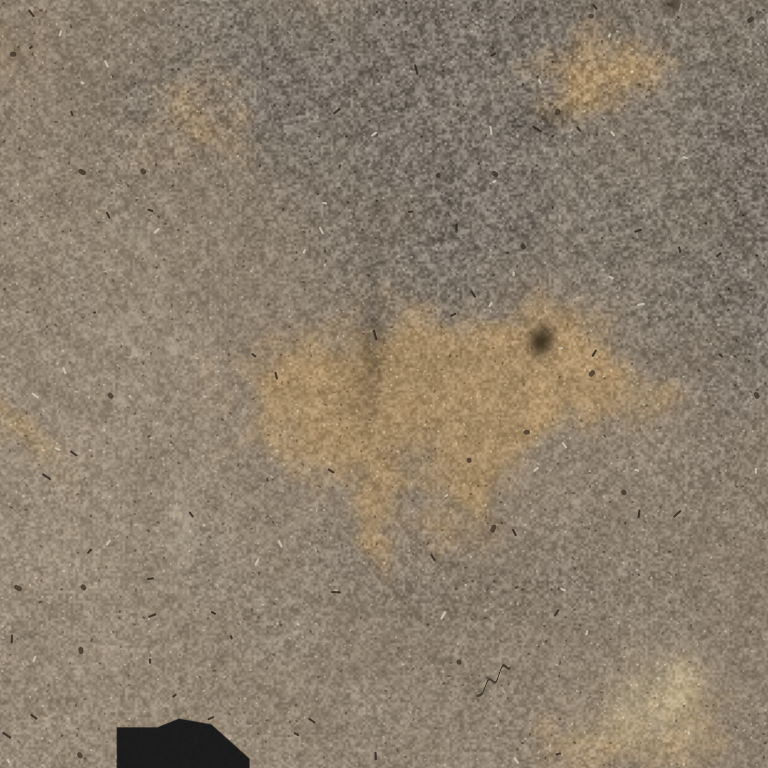
Give the GLSL for this texture, as a Shadertoy shader.

```glsl
// Weathered concrete floor: cool grey and pale dusty zones under ochre stains,
// built from noise-warped soft blobs, fine grain, scattered flecks, scuffs,
// a thin crack and one black angular cutout at the lower edge.

float hash(vec2 p) {
    return fract(sin(dot(p, vec2(12.9898, 78.233))) * 43758.5453);
}

float noise(vec2 p) {
    vec2 i = floor(p), f = fract(p);
    f = f * f * (3.0 - 2.0 * f);
    return mix(mix(hash(i), hash(i + vec2(1, 0)), f.x),
               mix(hash(i + vec2(0, 1)), hash(i + vec2(1, 1)), f.x), f.y);
}

float fbm(vec2 p) {
    float sum = 0.0, amp = 0.5;
    for (int i = 0; i < 5; i++) {
        sum += amp * noise(p);
        p = mat2(1.6, 1.2, -1.2, 1.6) * p + 7.3;
        amp *= 0.5;
    }
    return sum;
}

// Soft elliptical spot
float blob(vec2 p, vec2 centre, vec2 radius) {
    vec2 d = (p - centre) / radius;
    return exp(-dot(d, d));
}

// One randomly turned short stroke in some cells of a grid
float flecks(vec2 p, float cells, float density, float halfLength, float radius, float seed) {
    vec2 q = p * cells, id = floor(q) + seed;
    vec2 d = fract(q) - 0.5 - 0.4 * (vec2(hash(id), hash(id + 3.7)) - 0.5);
    float turn = 6.2832 * hash(id + 9.1);
    d = mat2(cos(turn), sin(turn), -sin(turn), cos(turn)) * d;
    d.x -= clamp(d.x, -halfLength * hash(id + 5.3), halfLength * hash(id + 6.9));
    float soft = cells / iResolution.y;
    float shape = 1.0 - smoothstep(-0.5 * soft, 0.8 * soft, length(d) - radius);
    return shape * step(hash(id + 1.9), density);
}

// Black scrap: a box joined to a sloped convex piece
float scrapDistance(vec2 p) {
    float box = max(max(0.152 - p.x, p.x - 0.207), p.y - 0.053);
    float slope = max(p.y - 0.053 - 0.4 * (p.x - 0.205), p.y - 0.064 + 0.18 * (p.x - 0.235));
    slope = max(slope, 0.74 * (p.y - 0.057 + 0.9 * (p.x - 0.275)));
    slope = max(slope, max(0.205 - p.x, p.x - 0.325));
    return min(box, slope);
}

void mainImage(out vec4 fragColor, in vec2 fragCoord) {
    vec2 uv = fragCoord / iResolution.xy;
    float pixel = 1.0 / iResolution.y;
    vec2 warp = vec2(fbm(uv * 7.0), fbm(uv * 7.0 + 31.0)) - 0.48;
    vec2 p = uv + 0.16 * warp;
    float mottle = fbm(uv * 11.0 + 50.0) - 0.48;
    float patchy = fbm(uv * 34.0 + 80.0) - 0.48;

    // Broad cool and pale zones
    float cool = blob(p, vec2(0.62, 0.73), vec2(0.20, 0.14))
               + blob(p, vec2(0.42, 0.92), vec2(0.28, 0.14))
               + blob(p, vec2(0.97, 0.72), vec2(0.15, 0.32))
               + 0.7 * blob(p, vec2(0.70, 0.98), vec2(0.16, 0.10))
               + 0.5 * blob(p, vec2(0.62, 0.24), vec2(0.28, 0.09));
    cool = clamp(cool + 0.9 * mottle + 0.4 * patchy, 0.0, 1.0);
    float pale = blob(p, vec2(0.10, 0.28), vec2(0.24, 0.42));
    pale = clamp(pale + 0.6 * mottle, 0.0, 1.0);
    vec3 col = mix(vec3(0.560, 0.508, 0.440), vec3(0.612, 0.560, 0.485), 0.8 * pale);
    col = mix(col, vec3(0.465, 0.437, 0.405), 0.85 * cool);

    // Ochre stains
    float ochre = blob(p, vec2(0.60, 0.52), vec2(0.17, 0.09))
                + blob(p, vec2(0.65, 0.40), vec2(0.08, 0.10))
                + 0.8 * blob(p, vec2(0.77, 0.49), vec2(0.10, 0.06))
                + 0.8 * blob(p, vec2(0.42, 0.50), vec2(0.11, 0.13))
                + 0.7 * blob(p, vec2(0.50, 0.35), vec2(0.04, 0.12))
                + 0.8 * blob(p, vec2(0.79, 0.90), vec2(0.09, 0.05))
                + 0.5 * blob(p, vec2(0.27, 0.83), vec2(0.07, 0.09))
                + 0.5 * blob(p, vec2(0.01, 0.95), vec2(0.08, 0.08))
                + 0.5 * blob(p, vec2(0.03, 0.41), vec2(0.09, 0.05))
                + 0.6 * blob(p, vec2(0.86, 0.03), vec2(0.14, 0.08));
    ochre = smoothstep(0.15, 1.0, ochre + 0.6 * mottle + 0.5 * patchy);
    col = mix(col, vec3(0.665, 0.555, 0.400), 0.85 * ochre);
    float cream = blob(p, vec2(0.84, 0.07), vec2(0.06, 0.06));
    col = mix(col, vec3(0.76, 0.70, 0.56), 0.65 * cream);

    // Tone mottling, faint vertical seams and a dark streak
    col *= 1.0 + 0.10 * mottle + 0.16 * patchy;
    float seams = blob(uv, vec2(0.532, 0.85), vec2(0.003, 0.18))
                - blob(uv, vec2(0.728, 0.78), vec2(0.004, 0.20));
    col *= 1.0 - 0.05 * seams;
    col *= 1.0 - 0.20 * blob(uv + 0.03 * warp, vec2(0.487, 0.54), vec2(0.014, 0.08));
    col *= 1.0 - 0.16 * blob(p, vec2(0.70, 0.87), vec2(0.04, 0.025));

    // Fine mineral grain, stronger on the cool zones
    float grain = 0.19 * (noise(uv * 310.0) - 0.5) + 0.12 * (noise(uv * 170.0 + 9.0) - 0.5);
    col += grain * (0.75 + 0.4 * cool) * vec3(1.0, 0.98, 0.94);
    col += 0.14 * flecks(uv, 115.0, 0.09, 0.12, 0.10, 11.0);
    col -= 0.15 * flecks(uv, 105.0, 0.07, 0.15, 0.10, 23.0);

    // Pale scuffs on the left
    float scuffZone = blob(uv, vec2(0.20, 0.53), vec2(0.05, 0.10))
                    + blob(uv, vec2(0.22, 0.32), vec2(0.03, 0.04))
                    + 0.6 * blob(uv, vec2(0.13, 0.67), vec2(0.06, 0.04))
                    + blob(uv, vec2(0.845, 0.07), vec2(0.03, 0.02));
    float scuff = smoothstep(0.52, 0.72, fbm(uv * vec2(62.0, 48.0) + 4.0));
    col = mix(col, vec3(0.74, 0.70, 0.62), 0.75 * scuff * min(scuffZone, 1.0));

    // Dark debris, thicker at lower left, and bright chips
    float debris = 0.025 + 0.12 * blob(uv, vec2(0.20, 0.20), vec2(0.16, 0.12));
    col = mix(col, vec3(0.17, 0.14, 0.11), 0.8 * flecks(uv, 38.0, debris, 0.24, 0.045, 41.0));
    col = mix(col, vec3(0.20, 0.16, 0.12), 0.7 * flecks(uv, 24.0, 0.04, 0.06, 0.07, 67.0));
    col = mix(col, vec3(0.83, 0.80, 0.73), 0.8 * flecks(uv, 32.0, 0.025, 0.16, 0.04, 83.0));

    // Oily spots
    float oil = blob(uv + 0.02 * warp, vec2(0.701, 0.555), vec2(0.015, 0.019))
              + 0.7 * blob(uv, vec2(0.877, 0.995), vec2(0.013, 0.012));
    col = mix(col, vec3(0.19, 0.15, 0.10), 0.85 * min(oil, 1.0));

    // Jagged crack
    float crackY = 0.100 + 0.8 * (uv.x - 0.62) + 0.022 * (noise(vec2(uv.x * 110.0, 2.0)) - 0.5);
    float crack = 1.0 - smoothstep(0.0008, 0.0008 + 1.5 * pixel, abs(uv.y - crackY));
    crack *= smoothstep(0.618, 0.622, uv.x) * (1.0 - smoothstep(0.663, 0.667, uv.x));
    col = mix(col, vec3(0.20, 0.18, 0.15), 0.8 * crack);

    // Black scrap on the lower edge
    float scrap = 1.0 - smoothstep(-pixel, pixel, scrapDistance(uv));
    col = mix(col, vec3(0.105, 0.108, 0.105) + 0.05 * grain, scrap);

    fragColor = vec4(clamp(col, 0.0, 1.0), 1.0);
}
```
